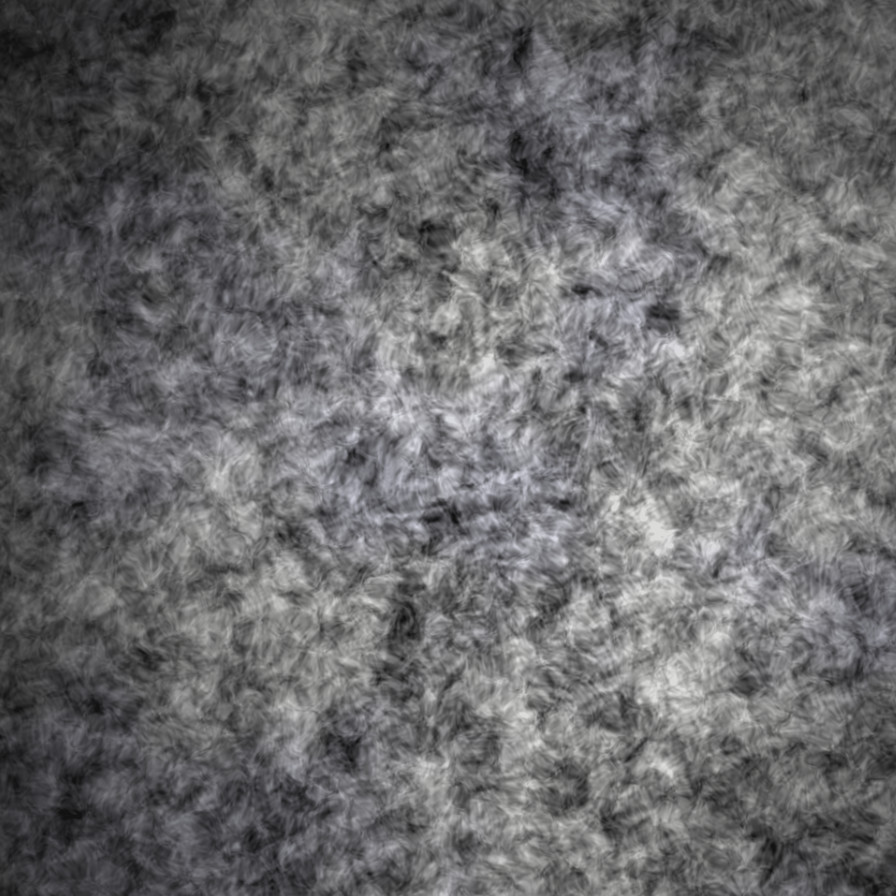
Reproduce this texture procedurally as a WebGL 1 fragment shader.

```glsl
precision highp float;
// Mottled grey wool felt with fine curled fibres, lit softly right of centre.

uniform vec2 u_resolution;

// Lighting
const vec2  LIGHT_CENTRE  = vec2(0.62, 0.42);
const vec2  LIGHT_FALLOFF = vec2(2.2, 1.6);
const float LIGHT_LEVEL   = 0.585;

// Relative contrast of each layer
const float CLOUD_CONTRAST  = 0.10;
const float MOTTLE_CONTRAST = 0.185;
const float FIBRE_CONTRAST  = 0.095;
const float FUZZ_CONTRAST   = 0.065;

// Cells across the canvas for each layer
const float CLOUD_SCALE  = 3.5;
const float MOTTLE_SCALE = 32.0;
const float FIBRE_SCALE  = 170.0;
const float FUZZ_SCALE   = 310.0;
const float CURL_SCALE   = 26.0;

const float WARP_AMOUNT = 0.006;
const float FIBRE_ANGLE = 0.75;
const float CURL_AMOUNT = 1.7;
const float OCTAVE_GAIN = 0.8;
const float NOISE_DEVIATION = 0.43;

const vec3 NEUTRAL_TINT = vec3(1.0, 1.0, 0.995);
const vec3 COOL_TINT    = vec3(0.985, 0.985, 1.045);
const float DARKEST = 0.07;
const float LIGHTEST = 0.86;

const mat2 OCTAVE_TURN = mat2(0.8, 0.6, -0.6, 0.8);

float hash(vec2 cell) {
  vec3 q = fract(vec3(cell.xyx) * 0.1031);
  q += dot(q, q.yzx + 33.33);
  return fract((q.x + q.y) * q.z);
}

// Smooth value noise from -1 to 1
float noise(vec2 p) {
  vec2 cell = floor(p);
  vec2 f = fract(p);
  f = f * f * (3.0 - 2.0 * f);
  float low  = mix(hash(cell), hash(cell + vec2(1.0, 0.0)), f.x);
  float high = mix(hash(cell + vec2(0.0, 1.0)), hash(cell + 1.0), f.x);
  return 2.0 * mix(low, high, f.y) - 1.0;
}

// Turned octaves, scaled to a standard deviation of about one
float layeredNoise(vec2 p) {
  float sum = 0.0;
  float power = 0.0;
  float gain = 1.0;
  for (int i = 0; i < 4; i++) {
    sum += gain * noise(p);
    power += gain * gain;
    gain *= OCTAVE_GAIN;
    p = OCTAVE_TURN * p * 2.03 + 17.3;
  }
  return sum / (sqrt(power) * NOISE_DEVIATION);
}

// Fine noise smeared along a direction, with unit deviation
float strands(vec2 p, float scale, float angle) {
  vec2 stride = 0.6 * vec2(cos(angle), sin(angle));
  vec2 q = OCTAVE_TURN * p * scale;
  stride = OCTAVE_TURN * stride;
  float sum = 0.0;
  for (int i = -4; i <= 4; i++) {
    sum += noise(q + float(i) * stride);
  }
  return sum / (9.0 * 0.5 * NOISE_DEVIATION);
}

void main() {
  vec2 uv = gl_FragCoord.xy / u_resolution;
  vec2 p = gl_FragCoord.xy / min(u_resolution.x, u_resolution.y) + 3.7;

  // Broad light that fades to the edges
  vec2 offset = uv - LIGHT_CENTRE;
  float light = LIGHT_LEVEL * exp(-dot(LIGHT_FALLOFF, offset * offset));

  // Clumps of wool with wispy outlines
  vec2 warp = vec2(noise(p * 61.0), noise(p * 61.0 + 43.0));
  float clouds = layeredNoise(p * CLOUD_SCALE);
  float mottle = layeredNoise((p + WARP_AMOUNT * warp) * MOTTLE_SCALE);

  // Curled fibres in two crossing layers
  float curl = CURL_AMOUNT * noise(p * CURL_SCALE + 9.0);
  float fibres = strands(p, FIBRE_SCALE, FIBRE_ANGLE + curl);
  float fuzz = strands(p + 5.1, FUZZ_SCALE, FIBRE_ANGLE + 0.9 - curl);

  float relief = CLOUD_CONTRAST * clouds + MOTTLE_CONTRAST * mottle
               + FIBRE_CONTRAST * fibres + FUZZ_CONTRAST * fuzz;
  float grey = clamp(light * (1.0 + relief), DARKEST, LIGHTEST);

  // Faintly cool patches in the darker wool
  float cool = smoothstep(-0.2, 1.2, noise(p * 5.0 + 21.0) - 0.4 * clouds);
  gl_FragColor = vec4(grey * mix(NEUTRAL_TINT, COOL_TINT, cool), 1.0);
}
```
